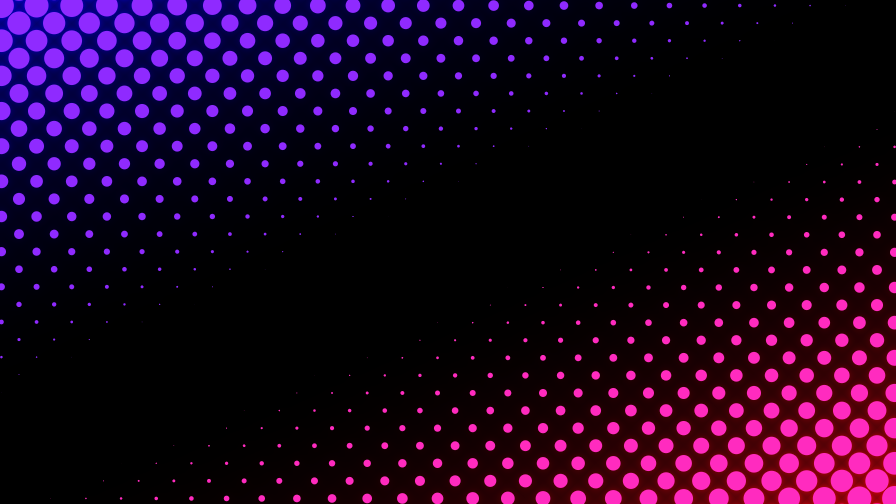
Reproduce this background procedurally as a WebGL 2 fragment shader.

```glsl
#version 300 es
precision highp float;
// Two neon halftone fields fade from opposite corners into black.
// Each is a diagonal dot lattice whose radius shrinks along a slanted ramp,
// with a soft glow; the second field is the first turned by half a circle.

uniform vec2 u_resolution;
out vec4 outColor;

// Lengths are in canvas heights, measured from the field's own corner.
const float DOT_STEP = 0.03488;              // row spacing of the lattice
const vec2 LATTICE_ORIGIN = vec2(0.0028, 0.0110);
const vec2 FADE_AXIS = vec2(1.0, 2.2);       // direction in which dots shrink
const float FADE_END = 1.73;                 // ramp value where dots vanish
const float RADIUS_SLOPE = 0.0145;           // radius lost per ramp unit
const float HALO_WIDTH = 0.007;
const float GLOW_BASE = 0.75;
const float GLOW_HALO = 0.45;

const vec3 VIOLET = vec3(0.56, 0.165, 1.0);
const vec3 BLUE_GLOW = vec3(0.02, 0.0, 0.80);
const vec3 PINK = vec3(1.0, 0.17, 0.75);
const vec3 RED_GLOW = vec3(0.85, 0.01, 0.06);

// Dot radius at a place, zero beyond the end of the ramp.
float dotRadius(vec2 p) {
    return RADIUS_SLOPE * max(FADE_END - dot(p, FADE_AXIS), 0.0);
}

// Centre of the nearest dot, found on the lattice turned by 45 degrees.
vec2 nearestDot(vec2 p) {
    vec2 q = (p - LATTICE_ORIGIN) / (2.0 * DOT_STEP);
    vec2 cell = floor(vec2(q.x + q.y, q.x - q.y) + 0.5);
    return LATTICE_ORIGIN + DOT_STEP * vec2(cell.x + cell.y, cell.x - cell.y);
}

// One corner field: glow that follows dot density, then the solid dots.
vec3 halftone(vec2 p, float pixel, vec3 dotColor, vec3 glowColor) {
    vec2 center = nearestDot(p);
    float radius = dotRadius(center);
    float dist = length(p - center) - radius;

    float localRadius = dotRadius(p) / DOT_STEP;
    float density = 1.5708 * localRadius * localRadius;
    float halo = exp(-max(dist, 0.0) / HALO_WIDTH);
    vec3 glow = glowColor * density * (GLOW_BASE + GLOW_HALO * halo);

    float mask = clamp(0.5 - dist / pixel, 0.0, 1.0);
    mask *= smoothstep(0.0, 0.5 * pixel, radius);
    return mix(glow, dotColor, mask);
}

void main() {
    float pixel = 1.0 / u_resolution.y;
    vec2 uv = gl_FragCoord.xy * pixel;
    float aspect = u_resolution.x * pixel;

    vec2 fromTopLeft = vec2(uv.x, 1.0 - uv.y);
    vec2 fromBottomRight = vec2(aspect - uv.x, uv.y);

    vec3 color = halftone(fromTopLeft, pixel, VIOLET, BLUE_GLOW)
               + halftone(fromBottomRight, pixel, PINK, RED_GLOW);
    outColor = vec4(min(color, 1.0), 1.0);
}
```
